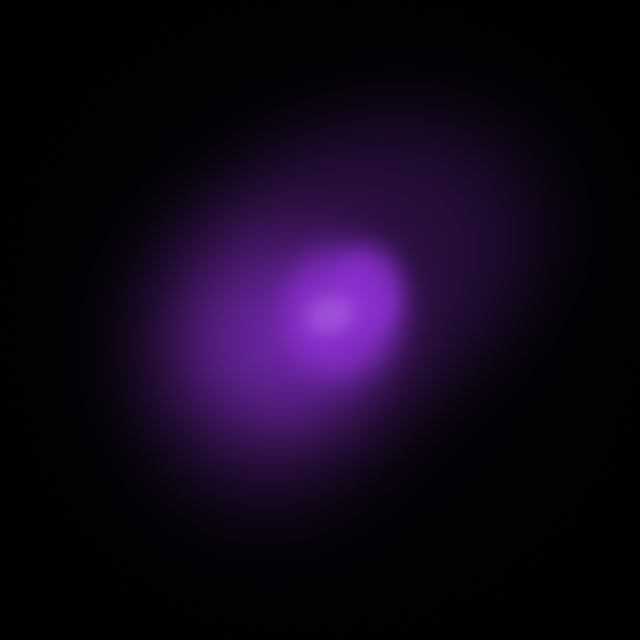
This background is drawn by a WebGL 1 fragment shader. Its source:

```glsl
precision highp float;

uniform vec2 u_resolution;

const vec3 NIGHT = vec3(0.003, 0.002, 0.006);
const vec3 VIOLET = vec3(0.56, 0.19, 0.84);
const vec3 CORE_TINT = vec3(0.09, 0.13, 0.05);

const float HAZE = 0.03;
const float HALO = 0.25;
const float LOWER_HALO = 0.20;
const float CLOUD = 0.28;
const float HEART = 0.50;
const float RIM = 0.23;
const float SATURATION_KNEE = 6.0;
const float GRAIN = 0.004;

// Soft rotated ellipse; a higher power gives a flatter top and firmer edge
float lobe(vec2 p, vec2 center, vec2 radii, float angle, float power) {
  vec2 d = p - center;
  float c = cos(angle);
  float s = sin(angle);
  vec2 q = vec2(c * d.x + s * d.y, c * d.y - s * d.x) / radii;
  return exp(-pow(dot(q, q) + 1e-5, power));
}

float hash(vec2 p) {
  return fract(sin(dot(p, vec2(12.99, 78.23))) * 43758.5);
}

void main() {
  vec2 uv = gl_FragCoord.xy / u_resolution;

  // Wide, dim layers
  float glow = HAZE * lobe(uv, vec2(0.51, 0.51), vec2(0.38), 0.0, 1.0);
  glow += HALO * lobe(uv, vec2(0.54, 0.57), vec2(0.32, 0.23), 0.5, 2.0);
  glow += LOWER_HALO * lobe(uv, vec2(0.41, 0.42), vec2(0.19, 0.22), 0.0, 1.5);

  // Bright inner layers
  glow += CLOUD * lobe(uv, vec2(0.44, 0.46), vec2(0.15), 0.0, 1.0);
  glow += HEART * lobe(uv, vec2(0.54, 0.515), vec2(0.092, 0.102), 0.0, 1.8);
  glow += RIM * lobe(uv, vec2(0.58, 0.55), vec2(0.055, 0.07), 0.0, 2.0);

  // Level off the overlap of the lobes
  glow /= pow(1.0 + pow(glow, SATURATION_KNEE), 1.0 / SATURATION_KNEE);

  float core = lobe(uv, vec2(0.516, 0.508), vec2(0.040, 0.033), 0.25, 1.4);
  vec3 color = NIGHT + VIOLET * glow + CORE_TINT * core;

  // Fine dither against banding
  color += GRAIN * (hash(gl_FragCoord.xy) - 0.5);
  gl_FragColor = vec4(clamp(color, 0.0, 1.0), 1.0);
}
```
